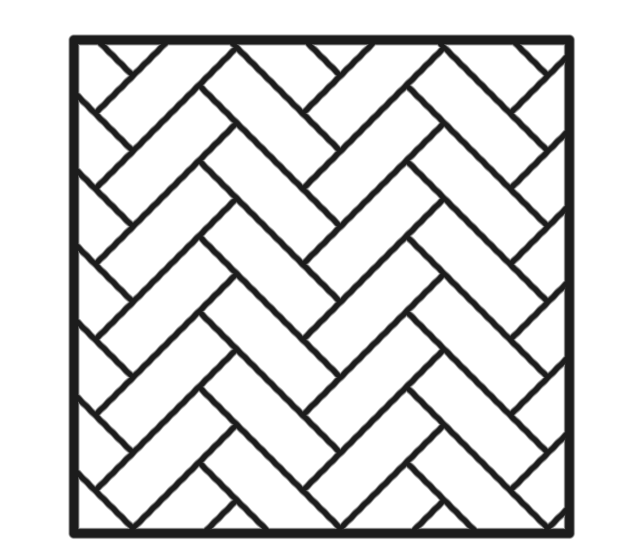
Write a WebGL 2 fragment shader that draws this pattern.

```glsl
#version 300 es
precision highp float;
// Framed herringbone of white planks with dark outlines.
uniform vec2 u_resolution;
out vec4 fragColor;

// Distance to a rising diagonal stroke, repeated across and down.
float diagonalStrokes(vec2 p) {
    vec2 period = vec2(0.3705, 0.1347);
    float x = mod(p.x + 0.5 * period.x, period.x) - 0.5 * period.x;
    float offset = mod(p.y - x + 0.5 * period.y, period.y) - 0.5 * period.y;
    float along = (2.0 * x + offset) * 0.70711;
    float pastEnd = max(abs(along) - 0.1786, 0.0);
    return length(vec2(offset * 0.70711, pastEnd));
}

// Signed distance to a box centred on the origin.
float box(vec2 p, vec2 halfSize) {
    vec2 d = abs(p) - halfSize;
    return length(max(d, 0.0)) + min(max(d.x, d.y), 0.0);
}

void main() {
    // Canvas height is one unit, origin at the centre.
    vec2 p = (gl_FragCoord.xy - 0.5 * u_resolution) / u_resolution.y;
    float soft = max(0.0026, 0.75 / u_resolution.y);

    // Rising and falling plank edges, with a slight ripple.
    vec2 rising = p - vec2(-0.2751, 0.2889);
    vec2 falling = (p - vec2(-0.0898, 0.2216)) * vec2(-1.0, 1.0);
    float planks = min(diagonalStrokes(rising), diagonalStrokes(falling)) - 0.0056;
    planks += 0.0003 * sin(p.x * 400.0);

    // The frame clips the planks.
    float frame = box(p - vec2(0.003, -0.0119), vec2(0.4423, 0.4405));
    float edge = min(max(planks, frame), abs(frame) - 0.0088);

    vec3 ink = vec3(0.11);
    vec3 paper = vec3(1.0);
    fragColor = vec4(mix(ink, paper, smoothstep(-soft, soft, edge)), 1.0);
}
```
